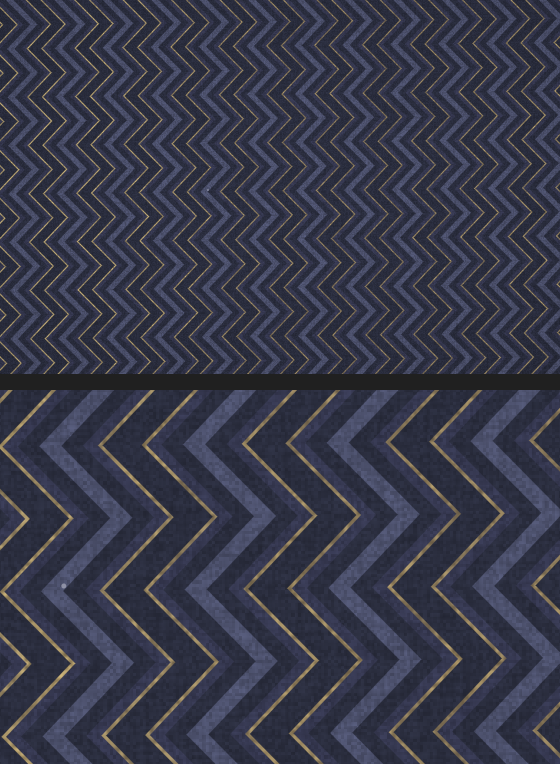
Top: the whole. Bottom: its middle third, enlarged.
A WebGL 2 fragment shader for this pattern:

```glsl
#version 300 es
precision highp float;
// Navy woven cloth with upright zigzag stripes: pale blue bands alternate with
// dark bands edged in metallic gold. A triangle wave bends the rows, distance
// from each dark band's centre picks the colour, and hashed threads add weave.

uniform vec2 u_resolution;
out vec4 fragColor;

// Lengths are in canvas heights.
const vec2  PERIOD     = vec2(0.1281, 0.1293);  // about 11.7 across, 7.7 down
const float SWING      = 0.0625;                // sideways reach of the zigzag
const vec2  ANCHOR     = vec2(0.5885, 0.6172);  // a left-hand corner of a gold line
const float TILT       = 0.0118;                // radians
const float GOLD_AT    = 0.0195;                // gold line, from dark band centre
const float GOLD_HALF  = 0.0015;
const float MID_END    = 0.0350;                // outer edge of the mid-tone band
const float BLUE_START = 0.0542;                // inner edge of the pale band
const float THREADS    = 340.0;                 // threads per canvas height
const float WEAVE      = 0.20;
const float STREAK     = 0.10;
const vec2  FLECK_AT   = vec2(0.556, 0.492);    // one stray pale fibre
const float FLECK_SIZE = 0.0022;

const vec3 DARK_NAVY   = vec3(0.160, 0.172, 0.235);
const vec3 MID_NAVY    = vec3(0.203, 0.212, 0.305);
const vec3 PALE_BLUE   = vec3(0.288, 0.305, 0.410);
const vec3 DULL_GOLD   = vec3(0.500, 0.430, 0.310);
const vec3 BRIGHT_GOLD = vec3(0.760, 0.670, 0.440);
const vec3 FLECK       = vec3(0.600, 0.610, 0.680);

// Integer hash of a lattice cell, 0 to 1.
float hash(vec2 cell) {
    uvec2 k = uvec2(ivec2(floor(cell)));
    uint h = k.x * 1597334677u ^ k.y * 3812015801u;
    h = (h ^ (h >> 15)) * 2246822519u;
    h ^= h >> 13;
    return float(h & 65535u) / 65535.0;
}

float valueNoise(vec2 p) {
    vec2 i = floor(p);
    vec2 f = smoothstep(0.0, 1.0, fract(p));
    return mix(mix(hash(i), hash(i + vec2(1, 0)), f.x),
               mix(hash(i + vec2(0, 1)), hash(i + vec2(1, 1)), f.x), f.y);
}

// Horizontal distance to the centre of the nearest dark band.
float bandDistance(vec2 p) {
    vec2 d = p - ANCHOR;
    float c = cos(TILT), s = sin(TILT);
    vec2 q = vec2(c * d.x + s * d.y, c * d.y - s * d.x);
    float wave = 1.0 - abs(2.0 * fract(q.y / PERIOD.y) - 1.0);
    float x = (q.x - SWING * wave - GOLD_AT) / PERIOD.x;
    return abs(fract(x + 0.5) - 0.5) * PERIOD.x;
}

// Grain of single threads plus longer streaks along both directions.
float weave(vec2 p) {
    float grain = hash(p * THREADS) - 0.5;
    float warp = valueNoise(p * vec2(THREADS, 30.0)) - 0.5;
    float weft = valueNoise(p * vec2(30.0, THREADS) + 71.0) - 0.5;
    return 1.0 + WEAVE * grain + STREAK * (warp + weft);
}

void main() {
    vec2 uv = gl_FragCoord.xy / u_resolution;
    vec2 p = gl_FragCoord.xy / u_resolution.y;
    float blur = 0.7 / u_resolution.y;

    // Slanted stripes are thinner across than along the horizontal.
    float slope = 2.0 * SWING / PERIOD.y;
    float across = inversesqrt(1.0 + slope * slope);
    float dist = bandDistance(p) * across;

    // Flat bands
    float mid = smoothstep(-blur, blur, dist - GOLD_AT * across)
              * smoothstep(blur, -blur, dist - MID_END * across);
    float blue = smoothstep(-blur, blur, dist - BLUE_START * across);
    vec3 color = mix(DARK_NAVY, MID_NAVY, mid);
    color = mix(color, PALE_BLUE, blue) * weave(p);

    // Metallic line: brightest at the left, duller past the centre, glittering
    float shine = mix(1.0, 0.25, smoothstep(0.0, 0.6, uv.x))
                + 0.30 * smoothstep(0.7, 1.0, uv.x);
    float glitter = valueNoise(p * 260.0 + 19.0);
    float wear = valueNoise(p * 24.0 + 5.0);
    vec3 gold = mix(DULL_GOLD, BRIGHT_GOLD, clamp(shine + 0.5 * (glitter - 0.5), 0.0, 1.0));
    gold *= 0.85 + 0.3 * glitter;
    float line = smoothstep(blur, -blur, abs(dist - GOLD_AT * across) - GOLD_HALF);
    color = mix(color, gold, line * mix(0.78, 1.0, wear));

    // Stray fibre and soft corner shading
    float fleck = smoothstep(blur, -blur, length(p - FLECK_AT) - FLECK_SIZE);
    color = mix(color, FLECK, 0.8 * fleck);
    vec2 corner = uv - 0.5;
    color *= 1.04 - 0.20 * dot(corner, corner);

    fragColor = vec4(color, 1.0);
}
```
